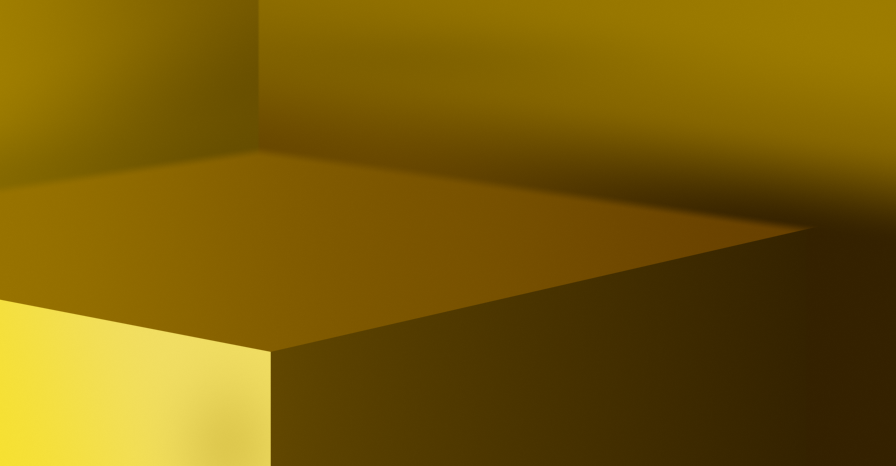
This background is drawn by a WebGL 2 fragment shader. Its source:

```glsl
#version 300 es
precision highp float;

uniform vec2 u_resolution;
out vec4 outColor;

// Box corners, in units of the canvas height
const vec2 BACK = vec2(0.555, 0.675);
const vec2 FRONT = vec2(0.581, 0.245);
const vec2 RIGHT = vec2(1.730, 0.508);
const vec2 LEFT_BACK = vec2(0.0, 0.592);
const vec2 LEFT_FRONT = vec2(0.0, 0.357);
const float BACK_SOFTNESS = 0.013;
const float GRAIN = 0.006;

// Walls
const vec3 WALL_BRIGHT = vec3(0.615, 0.485, 0.0);
const vec3 WALL_MID = vec3(0.500, 0.375, 0.0);
const vec3 WALL_DIM = vec3(0.410, 0.280, 0.0);
const vec3 WALL_DARK = vec3(0.205, 0.130, 0.0);
const vec3 CORNER_SHADE = vec3(0.455, 0.345, 0.0);

// Box faces
const vec3 TOP_LIT = vec3(0.600, 0.455, 0.0);
const vec3 TOP_MID = vec3(0.485, 0.335, 0.0);
const vec3 TOP_DIM = vec3(0.410, 0.255, 0.0);
const vec3 SIDE_LIT = vec3(0.385, 0.280, 0.0);
const vec3 SIDE_DARK = vec3(0.205, 0.135, 0.0);
const vec3 GLOW_DEEP = vec3(0.965, 0.880, 0.190);
const vec3 GLOW_PALE = vec3(0.945, 0.870, 0.390);
const vec3 GLOW_SHADE = vec3(0.840, 0.750, 0.270);

float hash(vec2 p) {
    vec3 q = fract(vec3(p.xyx) * 0.1031);
    q += dot(q, q.yzx + 33.33);
    return fract((q.x + q.y) * q.z);
}

// Height of the line through a and b at x
float lineAt(vec2 a, vec2 b, float x) {
    return mix(a.y, b.y, (x - a.x) / (b.x - a.x));
}

float cover(float d, float width) {
    return smoothstep(-width, width, d);
}

// Soft elliptical spot
float spot(vec2 p, vec2 center, vec2 radius) {
    vec2 d = (p - center) / radius;
    return exp(-dot(d, d));
}

vec3 leftWall(vec2 p) {
    float shade = smoothstep(-0.1, 0.6, p.x);
    vec3 color = mix(WALL_BRIGHT, CORNER_SHADE, shade);
    float beam = p.y - 0.72 - 0.40 * p.x;
    color *= mix(0.90, 1.03, smoothstep(-0.14, 0.12, beam));
    return color * mix(0.95, 1.0, smoothstep(0.62, 0.75, p.y));
}

vec3 backWall(vec2 p) {
    float rise = p.y - lineAt(BACK, RIGHT, p.x);
    float across = smoothstep(0.5, 1.9, p.x);
    vec3 shadow = mix(WALL_DIM, WALL_DARK, smoothstep(0.75, 1.75, p.x));
    float light = smoothstep(0.10, 0.42, rise) * mix(0.55, 1.0, across);
    vec3 lit = mix(WALL_MID, WALL_BRIGHT, light);
    lit *= 1.0 - 0.06 * spot(p, vec2(0.95, 0.88), vec2(0.40, 0.06));
    return mix(shadow, lit, smoothstep(-0.01, 0.21, rise));
}

vec3 topFace(vec2 p) {
    vec3 color = mix(TOP_LIT, TOP_MID, smoothstep(-0.15, 0.95, p.x));
    return mix(color, TOP_DIM, smoothstep(0.75, 1.75, p.x));
}

vec3 sideFace(vec2 p) {
    float fade = clamp((p.x - FRONT.x) / (RIGHT.x - FRONT.x), 0.0, 1.0);
    return mix(SIDE_LIT, SIDE_DARK, pow(fade, 0.85));
}

vec3 glowFace(vec2 p) {
    vec3 color = mix(GLOW_DEEP, GLOW_PALE, smoothstep(-0.05, 0.5, p.x + 0.4 * p.y));
    return mix(color, GLOW_SHADE, 0.7 * spot(p, vec2(0.49, 0.04), vec2(0.11, 0.14)));
}

void main() {
    vec2 p = gl_FragCoord.xy / u_resolution.y;
    float px = 0.8 / u_resolution.y;

    // Room
    vec3 color = mix(leftWall(p), backWall(p), cover(p.x - BACK.x, 2.0 * px));

    // Box top with hazy back edges
    float backY = min(lineAt(LEFT_BACK, BACK, p.x), lineAt(BACK, RIGHT, p.x));
    color = mix(color, topFace(p), cover(backY - p.y, BACK_SOFTNESS));

    // Everything below the front edges
    float frontY = max(lineAt(LEFT_FRONT, FRONT, p.x), lineAt(FRONT, RIGHT, p.x));
    vec3 side = mix(sideFace(p), backWall(p), cover(p.x - RIGHT.x, 2.0 * px));
    vec3 faces = mix(glowFace(p), side, cover(p.x - FRONT.x, px));
    color = mix(color, faces, cover(frontY - p.y, px));

    // Fine grain against banding
    color += (hash(gl_FragCoord.xy) - 0.5) * GRAIN;
    outColor = vec4(clamp(color, 0.0, 1.0), 1.0);
}
```
